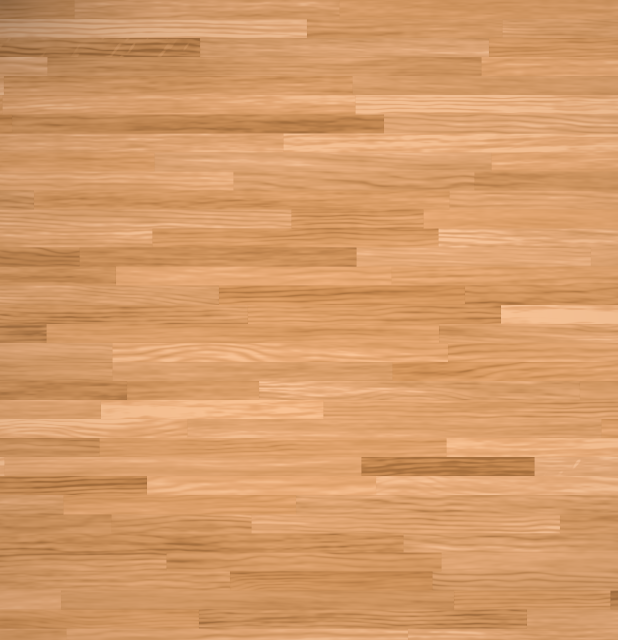
This texture is drawn by a Shadertoy shader. Its source:

```glsl
// Butcher-block oak panel: thin horizontal rows of staves with staggered ends.
// Each stave gets its own tone, hue, slope and figure from a hash; layered
// stretched noise gives grain and pores, and a soft light falls off at the corners.

const float ROWS = 33.6;          // staves down the canvas height
const float STAVE_LENGTH = 0.46;  // mean length, in canvas heights
const float END_JITTER = 0.7;     // irregularity of the end joints
const float SEAM_WIDTH = 0.0011;  // in canvas heights
const float SEAM_DARKNESS = 0.5;  // in tone steps
const float TONE_MEAN = 2.95;     // position on the palette, 0 to 5
const float TONE_SPREAD = 1.8;    // variation between staves
const float DRIFT_DEPTH = 1.3;    // slow change along a stave
const float STREAK_DEPTH = 2.5;
const float PORE_DEPTH = 2.3;
const float RING_DEPTH = 0.5;
const float FLECK_SHARE = 0.035;  // share of staves with ray flecks
const float FLECK_DEPTH = 0.9;
const int SAMPLES = 2;            // antialiasing grid per axis

const vec3 PALETTE[6] = vec3[6](
    vec3(0.64, 0.43, 0.24), vec3(0.75, 0.52, 0.31), vec3(0.81, 0.58, 0.37),
    vec3(0.85, 0.62, 0.42), vec3(0.89, 0.66, 0.47), vec3(0.94, 0.74, 0.57));

float hash(vec2 p) {
    vec3 q = fract(vec3(p.xyx) * 0.1031);
    q += dot(q, q.yzx + 33.33);
    return fract((q.x + q.y) * q.z);
}

float noise(vec2 p) {
    vec2 i = floor(p), f = fract(p);
    f = f * f * (3.0 - 2.0 * f);
    return mix(mix(hash(i), hash(i + vec2(1, 0)), f.x),
               mix(hash(i + vec2(0, 1)), hash(i + vec2(1, 1)), f.x), f.y);
}

vec3 woodColor(float tone) {
    tone = clamp(tone, 0.0, 4.999);
    int i = int(tone);
    return mix(PALETTE[i], PALETTE[i + 1], fract(tone));
}

// Position of end joint i in a row, in stave lengths
float endJoint(float i, float row) {
    return i + END_JITTER * (hash(vec2(i + 40.0, row + 7.0)) - 0.5);
}

vec3 panel(vec2 p) {
    // Find the stave, counting rows from the top
    float y = (1.0 - p.y) * ROWS;
    float row = floor(y), v = fract(y);
    float along = p.x / STAVE_LENGTH + 9.0 * hash(vec2(row + 60.0, 3.0)) + 5.0;
    float cell = floor(along + 0.5);
    if (along < endJoint(cell, row)) cell -= 1.0;
    float toEnd = min(along - endJoint(cell, row),
                      endJoint(cell + 1.0, row) - along) * STAVE_LENGTH;
    float toSide = min(v, 1.0 - v) / ROWS;

    // Traits of the stave
    vec2 id = vec2(cell, row);
    float seed = hash(id + 11.0), figure = hash(id + 23.0);
    float hue = hash(id + 37.0) - 0.5;
    float tone = TONE_MEAN
        + TONE_SPREAD * (hash(id + 51.0) + hash(id + 67.0) - 1.0);
    tone -= 0.9 * step(0.93, hash(id + 83.0));

    // Grain runs along x with a slight slope and waviness
    vec2 g = p + vec2(seed * 31.0, seed * 17.0);
    g.y += (figure - 0.5) * 0.05 * p.x + 0.009 * noise(g * vec2(5.0, 18.0));
    float drift = noise(g * vec2(3.5, 34.0)) - 0.5;
    float streak = 0.5 * noise(g * vec2(3.5, 85.0))
                 + 0.5 * noise(g * vec2(8.0, 190.0)) - 0.5;
    float pores = 0.6 * noise(g * vec2(22.0, 290.0))
                + 0.4 * noise(g * vec2(70.0, 380.0)) - 0.5;
    tone += DRIFT_DEPTH * drift + STREAK_DEPTH * streak * mix(0.6, 1.2, seed)
          + PORE_DEPTH * pores * mix(0.5, 1.1, hash(id + 131.0));

    // Growth rings: nearly straight, or arched on strongly figured staves
    float arch = mix(0.9, 4.0, smoothstep(0.7, 1.0, figure));
    float rings = v * mix(2.0, 5.0, seed) + p.x * 12.0 * hue
                + arch * noise(g * vec2(8.0, 26.0))
                + 0.5 * noise(g * vec2(25.0, 90.0));
    float ringLine = sin(6.2832 * rings);
    float ringFade = 0.3 + 1.2 * noise(g * vec2(6.0, 40.0) + 9.0);
    tone -= RING_DEPTH * (ringLine * 0.5 + pow(0.5 + 0.5 * ringLine, 4.0) - 0.27)
          * mix(0.3, 1.7, hash(id + 97.0)) * ringFade;

    // Pale thin slanted ray flecks on a few staves
    float hasFleck = step(hash(id + 113.0), FLECK_SHARE);
    float ray = noise(vec2(p.x * 130.0 + v * 2.5, v * 1.8 + seed * 40.0));
    tone += hasFleck * FLECK_DEPTH * smoothstep(0.72, 0.92, ray);

    // Fine glue seams
    float seam = 1.0 - smoothstep(0.0, SEAM_WIDTH, min(toSide, toEnd));
    tone -= SEAM_DARKNESS * seam * mix(0.3, 1.0, seed);

    return woodColor(tone) + hue * vec3(0.008, -0.008, -0.025);
}

void mainImage(out vec4 fragColor, in vec2 fragCoord) {
    vec3 color = vec3(0.0);
    for (int j = 0; j < SAMPLES; j++)
        for (int i = 0; i < SAMPLES; i++) {
            vec2 offset = (vec2(i, j) + 0.5) / float(SAMPLES) - 0.5;
            color += panel((fragCoord + offset) / iResolution.y);
        }
    color /= float(SAMPLES * SAMPLES);

    // Uneven light: bright centre, darker top and top left corner
    vec2 uv = fragCoord / iResolution.xy;
    vec2 c = uv - vec2(0.58, 0.47);
    float light = 1.035 - 0.19 * dot(c, c);
    light -= 0.26 * exp(-9.0 * length((uv - vec2(0.0, 1.0)) * vec2(0.8, 1.3)));
    fragColor = vec4(clamp(color * light, 0.0, 1.0), 1.0);
}
```
